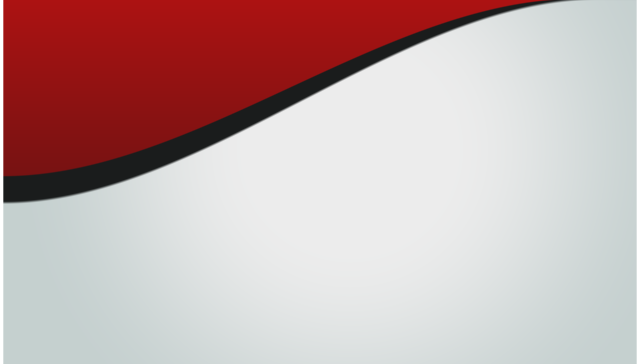
Write a Shadertoy shader that draws this background.

```glsl
// Red and black curved banner sweeping over a pale grey radial backdrop.

#define RED_TOP vec3(0.675, 0.07, 0.07)
#define RED_LOW vec3(0.465, 0.07, 0.07)
#define BAND_COLOR vec3(0.10, 0.11, 0.11)
#define GLOW_COLOR vec3(0.926, 0.926, 0.926)
#define RIM_COLOR vec3(0.772, 0.815, 0.812)
#define GLOW_CENTER vec2(0.547, 0.59)
#define GLOW_RANGE vec2(0.25, 0.94)
#define MARGIN 0.0052
#define RED_CURVE vec2(0.484, 0.901)
#define BAND_CURVE vec2(0.557, 0.936)
#define BAND_SOFTNESS 0.005

// Signed height above an S-curve; curve.x is its drop, curve.y its end in x.
float heightAbove(vec2 uv, vec2 curve) {
    float rise = smoothstep(MARGIN, curve.y, uv.x);
    float edge = 1.0 - curve.x * (1.0 - rise) + 0.003 * rise;
    return uv.y - edge;
}

// Smooth coverage across an edge of the given half width.
float cover(float d, float halfWidth) {
    return smoothstep(-halfWidth, halfWidth, d);
}

void mainImage(out vec4 fragColor, in vec2 fragCoord) {
    vec2 uv = fragCoord / iResolution.xy;
    float aspect = iResolution.x / iResolution.y;
    float pixel = 1.0 / iResolution.y;

    // Backdrop with a broad, flat-centred glow
    float radius = length((uv - GLOW_CENTER) * vec2(aspect, 1.0));
    float falloff = smoothstep(GLOW_RANGE.x, GLOW_RANGE.y, radius);
    vec3 color = mix(GLOW_COLOR, RIM_COLOR, falloff);

    // Dark band with a soft lower edge
    float band = heightAbove(uv, BAND_CURVE);
    color = mix(color, BAND_COLOR, cover(band, max(BAND_SOFTNESS, pixel)));

    // Red sheet, darkening downwards
    float depth = clamp((1.0 - uv.y) / RED_CURVE.x, 0.0, 1.0);
    vec3 red = mix(RED_TOP, RED_LOW, depth);
    color = mix(color, red, cover(heightAbove(uv, RED_CURVE), pixel));

    // White side margins
    float inset = (min(uv.x, 1.0 - uv.x) - MARGIN) * aspect;
    color = mix(vec3(1.0), color, cover(inset, 0.7 * pixel));

    fragColor = vec4(color, 1.0);
}
```
